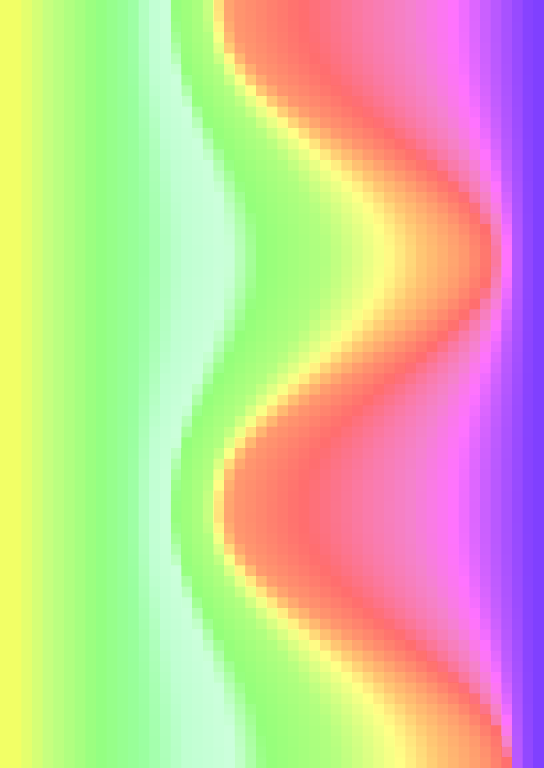
A Shadertoy shader for this background:

```glsl
// Pixelated pastel rainbow whose bands bend around a vertical wave.

// Blends toward the next colour between the previous stop and this one.
void addStop(inout vec3 color, inout float previous, float x, float position, vec3 next) {
    float span = max(position - previous, 0.004);
    color = mix(color, next, clamp((x - previous) / span, 0.0, 1.0));
    previous = position;
}

// Bend of the bands, from 0 (left) to 1 (right); t runs down the canvas.
float bend(float t) {
    float wave = 0.5 + 0.5 * cos(6.28319 * (t - 0.336) / 0.664);
    return t < 0.658 ? pow(wave, 1.2) : 1.08 * wave;
}

vec3 rainbow(vec2 p) {
    float x = p.x, w = bend(1.0 - p.y), last = 0.03;
    vec3 color = vec3(0.95, 1.0, 0.40);

    // Still yellow and green edge
    addStop(color, last, x, 0.090, vec3(0.77, 1.00, 0.50));
    addStop(color, last, x, 0.180, vec3(0.58, 1.00, 0.50));

    // Mint ridge with a sharp right side
    addStop(color, last, x, 0.240 + 0.020 * w, vec3(0.60, 1.00, 0.62));
    addStop(color, last, x, 0.276 + 0.060 * w, vec3(0.75, 1.00, 0.82));
    addStop(color, last, x, 0.309 + 0.110 * w, vec3(0.80, 1.00, 0.86));
    addStop(color, last, x, 0.324 + 0.154 * w, vec3(0.58, 1.00, 0.48));

    // Yellow crest, orange and red
    addStop(color, last, x, 0.377 + 0.220 * w, vec3(0.70, 1.00, 0.50));
    addStop(color, last, x, 0.397 + 0.312 * w, vec3(1.00, 1.00, 0.53));
    addStop(color, last, x, 0.406 + 0.368 * w, vec3(1.00, 0.78, 0.45));
    addStop(color, last, x, 0.426 + 0.428 * w, vec3(1.00, 0.60, 0.43));
    addStop(color, last, x, 0.555 + 0.350 * w, vec3(1.00, 0.43, 0.43));

    // Pink, magenta and violet edge
    addStop(color, last, x, 0.670 + 0.243 * w, vec3(0.98, 0.48, 0.66));
    addStop(color, last, x, 0.754 + 0.169 * w, vec3(0.96, 0.51, 0.80));
    addStop(color, last, x, 0.836 + 0.096 * w, vec3(1.00, 0.45, 1.00));
    addStop(color, last, x, 0.904 + 0.040 * w, vec3(0.75, 0.36, 1.00));
    addStop(color, last, x, 0.980, vec3(0.50, 0.25, 1.00));
    return color;
}

void mainImage(out vec4 fragColor, in vec2 fragCoord) {
    // Snap to square cells, with a one-pixel blend across their edges
    float rows = 72.0;
    vec2 grid = fragCoord / iResolution.y * rows - 0.5;
    vec2 edge = (fract(grid) - 0.5) * iResolution.y / rows + 0.5;
    vec2 cell = floor(grid) + 0.5 + clamp(edge, 0.0, 1.0);

    vec2 p = cell / rows * vec2(iResolution.y / iResolution.x, 1.0);
    fragColor = vec4(rainbow(p), 1.0);
}
```
